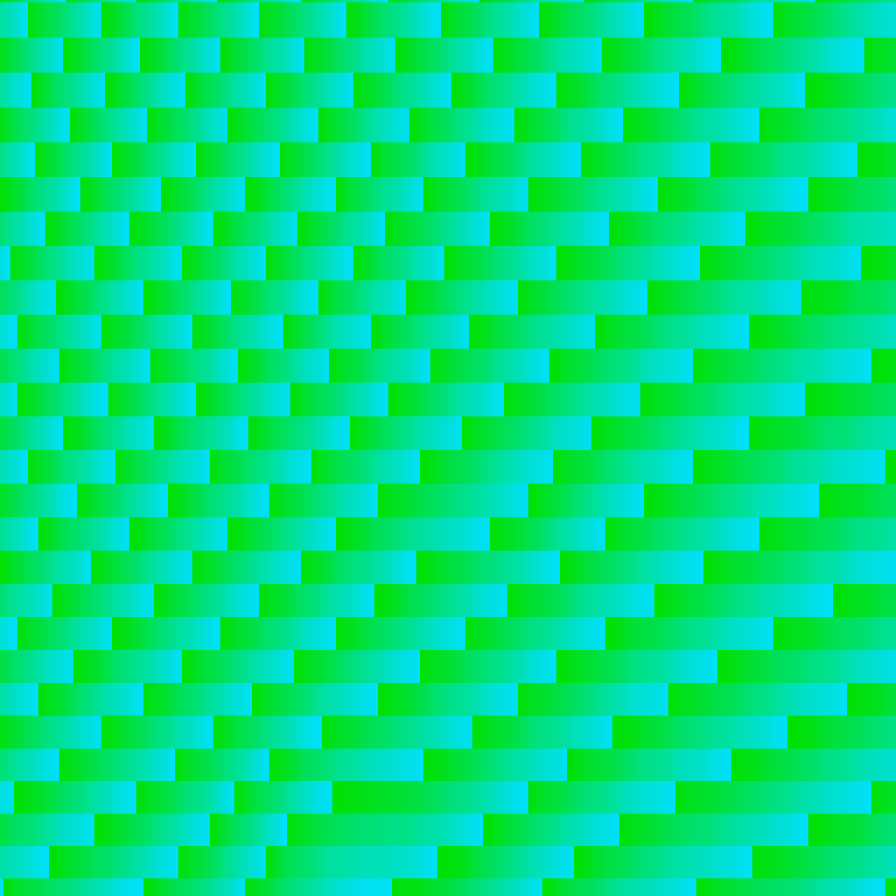
This pattern is drawn by a Shadertoy shader. Its source:

```glsl
const float COLUMNS = 256.0;              // horizontal steps across the canvas
const float ROWS = 26.6;                  // bands down the canvas
const float TOP_MARGIN = 0.0026;          // sliver above the first full band
const vec2 ROW_DENSITY = vec2(25.4, 1.22); // bands per height, and its growth downward
const float GREEN_LEVEL = 0.88;
const float BLUE_LEVEL = 0.985;
const float GRAIN = 0.07;                 // irregularity of the ramps, in cycles
const float GRAIN_SCALE = 36.0;
const int SAMPLES = 3;                    // antialiasing grid per axis

vec2 hashGradient(vec2 cell) {
    vec2 p = fract(cell * vec2(0.1031, 0.1137));
    p += dot(p, p.yx + 33.3);
    float angle = 6.2832 * fract((p.x + p.y) * p.x * 7.31);
    return vec2(cos(angle), sin(angle));
}

float gradientNoise(vec2 p) {
    vec2 cell = floor(p), f = p - cell;
    vec2 w = f * f * f * (f * (f * 6.0 - 15.0) + 10.0);
    vec2 e = vec2(0.0, 1.0);
    float a = dot(hashGradient(cell), f);
    float b = dot(hashGradient(cell + e.yx), f - e.yx);
    float c = dot(hashGradient(cell + e.xy), f - e.xy);
    float d = dot(hashGradient(cell + e.yy), f - e.yy);
    return mix(mix(a, b, w.x), mix(c, d, w.x), w.y);
}

float bump(vec2 p, vec2 center, vec2 radius) {
    vec2 d = (p - center) / radius;
    return exp(-dot(d, d));
}

// Ramp count at p, measured from the top left
float rampPhase(vec2 p) {
    vec3 powers = vec3(1.0, p.x, p.x * p.x);
    float phase = dot(powers, vec3(0.6, 12.7, -3.4))
                + dot(powers, vec3(13.28, -1.05, -3.62)) * p.y
                + dot(powers, vec3(-1.64, -5.62, 7.0)) * p.y * p.y;

    // Local swells that stretch or squeeze the ramps
    phase -= 0.28 * bump(p, vec2(0.20, 0.29), vec2(0.20, 0.13));
    phase -= 0.28 * bump(p, vec2(0.57, 0.55), vec2(0.09, 0.05));
    phase += 0.60 * bump(p, vec2(0.35, 0.92), vec2(0.10, 0.12));
    phase += 0.33 * bump(p, vec2(0.68, 0.97), vec2(0.18, 0.15));
    return phase;
}

vec3 rampColor(vec2 uv) {
    // Snap to narrow columns and to slightly tapering bands
    float x = (floor(uv.x * COLUMNS) + 0.5) / COLUMNS;
    float depth = 1.0 - uv.y - TOP_MARGIN;
    float row = floor(depth * (ROW_DENSITY.x + ROW_DENSITY.y * depth));

    float phase = rampPhase(vec2(x, row / ROWS));
    phase += GRAIN * gradientNoise(vec2(x * GRAIN_SCALE, row * 0.7 + 5.3));
    return vec3(0.0, GREEN_LEVEL, BLUE_LEVEL * fract(phase));
}

void mainImage(out vec4 fragColor, in vec2 fragCoord) {
    vec3 color = vec3(0.0);
    for (int j = 0; j < SAMPLES; j++) {
        for (int i = 0; i < SAMPLES; i++) {
            vec2 offset = (vec2(i, j) + 0.5) / float(SAMPLES) - 0.5;
            color += rampColor((fragCoord + offset) / iResolution.xy);
        }
    }
    fragColor = vec4(color / float(SAMPLES * SAMPLES), 1.0);
}
```
